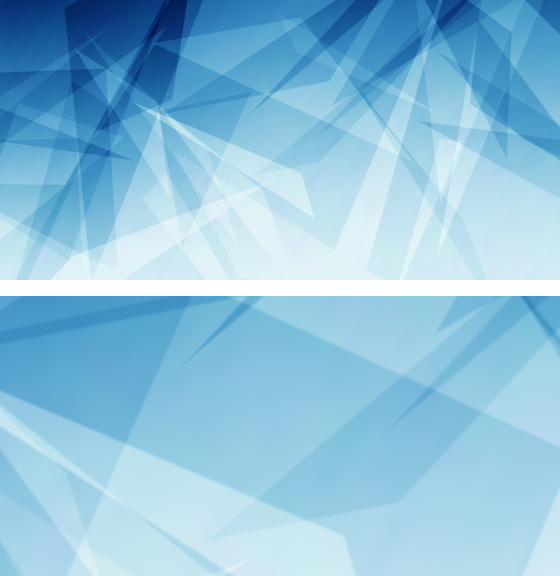
Top: the whole. Bottom: its middle third, enlarged.
Write a Shadertoy shader that draws this background.

```glsl
// Overlapping translucent shards over a gradient from navy to pale ice blue.

float hash(float n) {
    return fract(sin(n * 12.9898 + 4.137) * 43758.5453);
}

float hash2(vec2 p) {
    return hash(dot(p, vec2(1.37, 7.91)));
}

float valueNoise(vec2 p) {
    vec2 cell = floor(p), f = fract(p);
    f = f * f * (3.0 - 2.0 * f);
    return mix(mix(hash2(cell), hash2(cell + vec2(1, 0)), f.x),
               mix(hash2(cell + vec2(0, 1)), hash2(cell + vec2(1, 1)), f.x), f.y);
}

// Signed distance to the line a-b, positive on its left side
float leftOf(vec2 p, vec2 a, vec2 b) {
    vec2 e = normalize(b - a), q = p - a;
    return e.x * q.y - e.y * q.x;
}

// Blue ramp: 0 is navy, 1 is pale blue
vec3 blueRamp(float tone) {
    vec3 stops[8] = vec3[8](
        vec3(0.01, 0.09, 0.30), vec3(0.03, 0.20, 0.46),
        vec3(0.09, 0.35, 0.60), vec3(0.19, 0.51, 0.73),
        vec3(0.31, 0.63, 0.80), vec3(0.52, 0.76, 0.87),
        vec3(0.72, 0.87, 0.93), vec3(0.88, 0.95, 0.97));
    float s = clamp(tone * 5.0 + 1.0, 0.0, 6.999);
    int i = int(s);
    return mix(stops[i], stops[i + 1], fract(s));
}

// Tone change made by shard number i at point p
float shardTone(vec2 p, int i) {
    float seed = float(i) * 7.31;
    bool dark = (i / 4) % 2 == 0;

    // Four shared directions, slightly varied and sometimes reversed
    vec4 directions = vec4(-0.47, 0.62, 1.10, 2.12);
    float angle = directions[i % 4] + 0.22 * (hash(seed + 1.0) - 0.5);
    angle += hash(seed + 2.0) > 0.5 ? 3.14159 : 0.0;
    float spread = mix(0.12, 0.65, pow(hash(seed + 3.0), 1.6));
    float reach = mix(0.6, 1.5, hash(seed + 4.0));
    float otherReach = reach * mix(0.5, 1.05, hash(seed + 5.0));

    // Evenly spread across; dark shards sit higher than light ones
    vec2 center = vec2(fract(float(i) * 0.618 + 0.13) * 2.3 - 0.15, hash(seed + 6.0));
    center.y = dark ? 0.22 + 0.80 * center.y : 0.85 * center.y;

    float midAngle = angle + 0.5 * spread;
    vec2 axis = vec2(cos(midAngle), sin(midAngle));
    vec2 apex = center - axis * reach * 0.55;
    vec2 b = apex + reach * vec2(cos(angle), sin(angle));
    vec2 c = apex + otherReach * vec2(cos(angle + spread), sin(angle + spread));

    float d = min(leftOf(p, apex, b), min(leftOf(p, b, c), leftOf(p, c, apex)));
    float edge = max(0.0028, 0.7 / iResolution.y);
    float fade = mix(1.1, 0.65, clamp(dot(p - apex, axis) / reach, 0.0, 1.0));
    float strength = mix(0.08, 0.21, hash(seed + 7.0)) * fade;
    strength *= dark ? -mix(0.65, 1.15, p.y) : 0.9;
    return strength * smoothstep(-edge, edge, d);
}

void mainImage(out vec4 fragColor, in vec2 fragCoord) {
    vec2 p = fragCoord / iResolution.y;

    // Backdrop: pale below, deeper above, darkest in the upper left
    float tone = 1.13 - 0.72 * pow(p.y, 1.5);
    tone -= 0.45 * p.y * (1.0 - smoothstep(0.0, 1.15, p.x));

    for (int i = 0; i < 36; i++) tone += shardTone(p, i);

    // Faint slanted mottling in brightness and hue
    vec2 grain = mat2(0.85, 0.53, -0.53, 0.85) * p;
    float mottle = valueNoise(grain * vec2(38.0, 17.0)) - 0.5;
    float tint = valueNoise(grain * vec2(14.0, 24.0) + 31.0) - 0.5;
    vec3 color = blueRamp(tone + 0.025 * mottle);
    color += vec3(-0.010, 0.020, -0.012) * tint;

    fragColor = vec4(clamp(color, 0.0, 1.0), 1.0);
}
```
